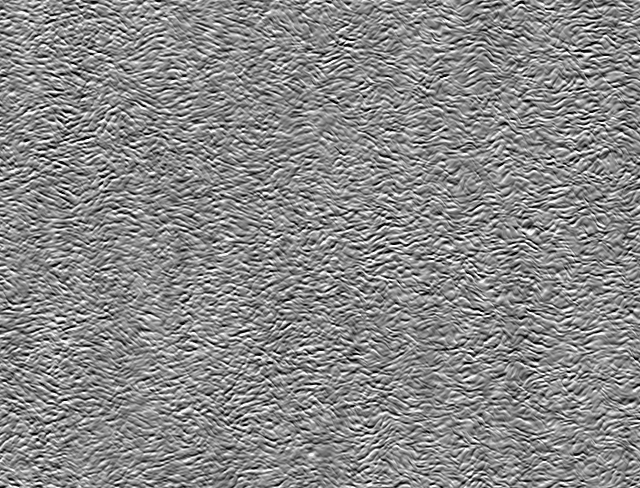
This texture is drawn by a Shadertoy shader. Its source:

```glsl
// Embossed grey fibre mat: short, matted, mostly level strands lit from above.

const float FIBRE_DENSITY = 146.0;  // strand cells per canvas height
const float RELIEF_STEP = 0.0020;   // half the emboss offset, in canvas heights
const float MID_GREY = 0.535;
const float CONTRAST = 0.69;
const int LAYERS = 5;

// Integer hash of a lattice cell, returned as 0..1
float hash(ivec2 cell) {
    uvec2 u = uvec2(cell) * uvec2(1597334677u, 3812015801u);
    uint h = (u.x ^ u.y) * 1597334677u;
    h = (h ^ (h >> 15)) * 2246822519u;
    h ^= h >> 13;
    return float(h >> 8) / 16777216.0;
}

// Contribution of one lattice corner with a random unit gradient
float corner(ivec2 cell, vec2 offset) {
    float a = 6.28319 * hash(cell);
    return dot(vec2(cos(a), sin(a)), offset);
}

float gradientNoise(vec2 p) {
    ivec2 i = ivec2(floor(p));
    vec2 f = fract(p);
    vec2 w = f * f * f * (f * (f * 6.0 - 15.0) + 10.0);
    float low = mix(corner(i, f), corner(i + ivec2(1, 0), f - vec2(1, 0)), w.x);
    float high = mix(corner(i + ivec2(0, 1), f - vec2(0, 1)),
                     corner(i + ivec2(1, 1), f - vec2(1, 1)), w.x);
    return mix(low, high, w.y);
}

vec2 rotate(vec2 p, float angle) {
    float c = cos(angle), s = sin(angle);
    return vec2(c * p.x + s * p.y, c * p.y - s * p.x);
}

// Stretched noise plus its softened creases, giving strands along one direction
float strands(vec2 p, float angle, float stretch, float density) {
    vec2 q = rotate(p, angle) * density;
    float n = gradientNoise(vec2(q.x / stretch, q.y));
    return n + 0.65 * (0.18 - sqrt(n * n + 0.002));
}

// Bends the strands into waves
vec2 bend(vec2 p, float amount) {
    float broad = gradientNoise(p * vec2(21.0, 23.0) + 31.7);
    float fine = gradientNoise(p * vec2(47.0, 41.0) + 73.1);
    return p + amount * vec2(0.4 * fine, broad + 0.35 * fine);
}

// Height of the mat: crossing layers whose shares drift over the canvas
float matHeight(vec2 p, float waviness) {
    vec2 q = bend(p, waviness);
    float sum = 0.0, power = 0.0;
    for (int i = 0; i < LAYERS; i++) {
        float k = float(i);
        float angle = mix(-0.72, 0.6, k / float(LAYERS - 1));
        bool isLong = i % 2 == 1;
        float stretch = isLong ? 4.4 : 2.1;
        float density = FIBRE_DENSITY * (isLong ? 1.05 : 0.95);
        float share = 0.2 + max(0.0, 0.5 + 2.6 * gradientNoise(p * 11.0 + 17.3 * k));
        sum += share * strands(q + 3.71 * k, angle, stretch, density);
        power += share * share;
    }
    return sum * inversesqrt(power);
}

// Local strength: clumps, soft patches and faint upright streaks
float patchiness(vec2 p) {
    float clumps = gradientNoise(p * vec2(24.0, 30.0) + 27.5);
    float patches = gradientNoise(p * 4.5 + 9.2);
    float streaks = gradientNoise(p * vec2(24.0, 1.3) + 51.4);
    return 1.0 + 0.55 * clumps + 0.35 * patches + 0.3 * streaks;
}

// Gentle unevenness of the base grey
float baseTone(vec2 p) {
    float blotches = gradientNoise(p * vec2(34.0, 48.0) + 63.8);
    float bands = gradientNoise(p * vec2(13.0, 3.0) + 85.6);
    return MID_GREY + 0.17 * blotches + 0.07 * bands;
}

void mainImage(out vec4 fragColor, in vec2 fragCoord) {
    vec2 p = fragCoord / iResolution.y;
    float across = fragCoord.x / iResolution.x;

    // Strands grow wavier towards the right
    float waviness = mix(0.004, 0.012, smoothstep(0.3, 0.8, across));

    // Emboss: slopes facing up are bright, slopes facing down are dark
    vec2 lightStep = RELIEF_STEP * vec2(-0.15, 1.0);
    float slope = matHeight(p - lightStep, waviness) - matHeight(p + lightStep, waviness);

    float grey = baseTone(p) + CONTRAST * patchiness(p) * slope;
    fragColor = vec4(vec3(clamp(grey, 0.02, 0.98)), 1.0);
}
```
